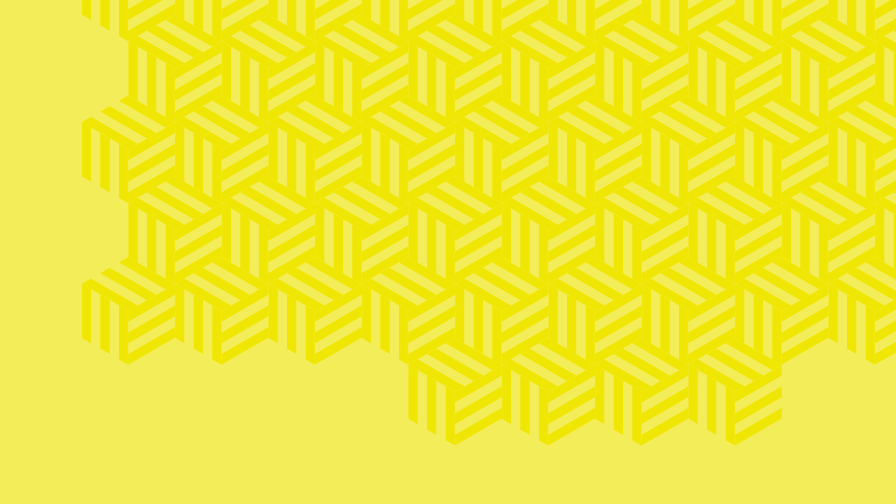
A Shadertoy shader for this background:

```glsl
// Yellow isometric cubes whose three faces carry parallel stripes.
// Each point finds its nearest cell of a hexagonal lattice, then a cube face,
// and the stripe across that face; a sample grid smooths all edges.

#define CELL_WIDTH   0.10417             // cube width, in canvas widths
#define ANCHOR       vec2(0.5078, 0.1253) // first cube of the lowest row
#define LOWEST_COUNT 4.0                 // cubes in the lowest row
#define LEFT_LIMIT   -3.6                // leftmost cell centre, in cells
#define BANDS        5.0                 // stripes across one face
#define SEAM_WIDTH   0.012               // seam, in face widths
#define SEAM_GLOW    0.35                // seam lightness
#define SAMPLES      4                   // smoothing grid per side
#define PALE         vec3(0.957, 0.929, 0.353)
#define VIVID        vec3(0.941, 0.902, 0.012)

const float ROW_HEIGHT = 0.8660254;
const float SLOPE = 0.5773503;           // tan(30 deg), also the face side

// Centre of the nearest hexagon, with cells one unit wide
vec2 nearestCell(vec2 q) {
    vec2 period = vec2(1.0, 2.0 * ROW_HEIGHT);
    vec2 offset = 0.5 * period;
    vec2 evenCell = floor(q / period + 0.5) * period;
    vec2 oddCell = floor((q - offset) / period + 0.5) * period + offset;
    return distance(q, evenCell) < distance(q, oddCell) ? evenCell : oddCell;
}

// The stepped border of the cube cluster
bool isFilled(vec2 cell) {
    float row = floor(cell.y / ROW_HEIGHT + 0.5);
    if (row < 0.0) return false;
    if (row < 0.5) return cell.x > -0.5 && cell.x < LOWEST_COUNT - 0.5;
    return cell.x > LEFT_LIMIT;
}

// Position across the stripes of the visible face, from 0 to 1
float acrossFace(vec2 p) {
    if (p.y > abs(p.x) * SLOPE) return p.y / SLOPE + p.x; // top
    if (p.x < 0.0) return 1.0 + 2.0 * p.x;                // left
    return p.x - p.y / SLOPE;                            // right
}

// Amount of pale colour at a point
float paleness(vec2 q) {
    vec2 cell = nearestCell(q);
    if (!isFilled(cell)) return 1.0;
    float across = acrossFace(q - cell);
    float stripe = mod(floor(clamp(across, 0.0, 0.999) * BANDS), 2.0);
    float seam = step(min(across, 1.0 - across), SEAM_WIDTH);
    return max(stripe, seam * SEAM_GLOW);
}

void mainImage(out vec4 fragColor, in vec2 fragCoord) {
    float pale = 0.0;
    for (int j = 0; j < SAMPLES; j++) {
        for (int i = 0; i < SAMPLES; i++) {
            vec2 jitter = (vec2(i, j) + 0.5) / float(SAMPLES) - 0.5;
            vec2 uv = (fragCoord + jitter) / iResolution.x;
            pale += paleness((uv - ANCHOR) / CELL_WIDTH);
        }
    }
    pale /= float(SAMPLES * SAMPLES);
    fragColor = vec4(mix(VIVID, PALE, pale), 1.0);
}
```
